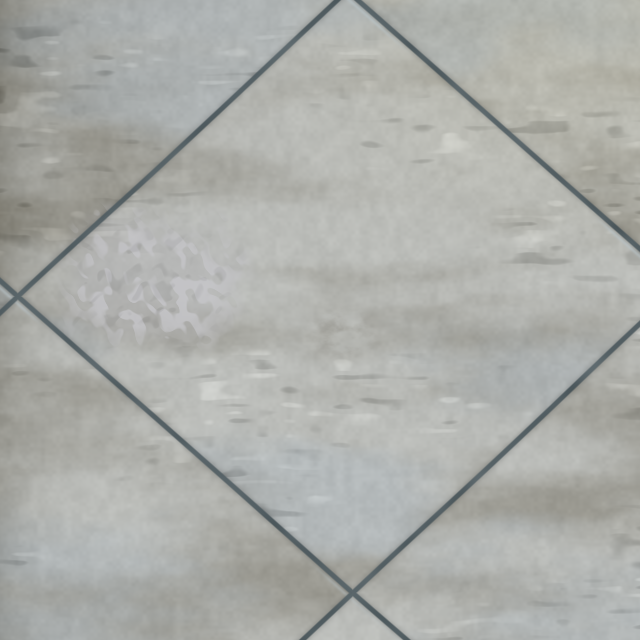
A WebGL 2 fragment shader for this texture:

```glsl
#version 300 es
precision highp float;
uniform vec2 u_resolution;
out vec4 fragColor;

#define CORNER vec2(0.029, 0.536)
#define EDGE_DOWN vec2(0.523, -0.462)
#define EDGE_UP vec2(0.514, 0.479)
#define JOINT_HALF_WIDTH 0.0038
#define JOINT_COLOR vec3(0.31, 0.36, 0.38)
#define RIM_COLOR vec3(0.76, 0.81, 0.83)
#define STONE_LIGHT vec3(0.735, 0.742, 0.728)
#define STONE_SHADE vec3(0.600, 0.595, 0.562)
#define STONE_COOL vec3(0.690, 0.718, 0.733)
#define FLAKE_COLOR vec3(0.785, 0.785, 0.800)
#define FLAKE_CENTER vec2(0.235, 0.560)
#define SMUDGE_CENTER vec2(0.535, 0.478)

float hash(vec2 p) {
    vec3 q = fract(p.xyx * 0.1031);
    q += dot(q, q.yzx + 33.33);
    return fract((q.x + q.y) * q.z);
}

float noise(vec2 p) {
    vec2 i = floor(p), f = fract(p);
    f = f * f * (3.0 - 2.0 * f);
    float low = mix(hash(i), hash(i + vec2(1, 0)), f.x);
    float high = mix(hash(i + vec2(0, 1)), hash(i + vec2(1, 1)), f.x);
    return mix(low, high, f.y);
}

float fbm(vec2 p) {
    float sum = 0.0, weight = 0.5;
    for (int octave = 0; octave < 5; octave++) {
        sum += weight * noise(p);
        p = mat2(2.0, 0.12, -0.12, 2.0) * p + 17.3;
        weight *= 0.5;
    }
    return sum / 0.97;
}

// Pale stone with horizontal veins, shifted for each tile
vec3 stone(vec2 p, vec2 tile) {
    vec2 q = p + 20.0 + 9.0 * vec2(hash(tile + 40.0), hash(tile + 71.0));
    q.y += 0.025 * (fbm(q * 5.0) - 0.5);
    float veins = fbm(q * vec2(3.5, 13.0));
    float clouds = fbm(q * vec2(2.5, 4.5) + 60.0);
    float tone = smoothstep(0.22, 0.62, 0.6 * veins + 0.4 * clouds);
    vec3 color = mix(STONE_SHADE, STONE_LIGHT, tone);
    color = mix(color, STONE_COOL, 0.65 * smoothstep(0.45, 0.68, fbm(q * vec2(2.0, 5.0) + 95.0)));

    // Short pale and dark scuffs along the veins
    float area = smoothstep(0.48, 0.68, fbm(q * vec2(4.0, 8.0) + 130.0));
    float scuff = noise(q * vec2(24.0, 85.0));
    color += 0.07 * area * smoothstep(0.72, 0.95, scuff);
    color -= 0.09 * area * smoothstep(0.26, 0.05, scuff);

    // Fine mottling
    color += 0.035 * (noise(q * vec2(75.0, 55.0)) - 0.5);
    return color + 0.022 * (noise(q * 170.0) - 0.5);
}

// Flaked patch with a ragged border
vec3 addFlakes(vec3 color, vec2 p) {
    vec2 d = (p - FLAKE_CENTER) / vec2(0.17, 0.135);
    float border = length(d) + 0.7 * (fbm(p * 13.0) - 0.5);
    float patchMask = 1.0 - smoothstep(0.55, 1.1, border);
    vec2 q = mat2(0.8, -0.6, 0.6, 0.8) * p + 0.012 * noise(p * 45.0);
    float flakes = smoothstep(0.5, 0.72, noise(q * vec2(95.0, 58.0) + 8.0));
    float pits = smoothstep(0.38, 0.12, noise(q * vec2(70.0, 90.0) + 33.0));
    color = mix(color, vec3(0.705, 0.705, 0.715), 0.45 * patchMask);
    color = mix(color, FLAKE_COLOR, 0.75 * patchMask * flakes);
    return color - 0.045 * patchMask * pits;
}

void main() {
    vec2 p = gl_FragCoord.xy / u_resolution;
    float pixel = 1.0 / min(u_resolution.x, u_resolution.y);

    // Skewed lattice of diamond tiles
    vec2 bent = p + 0.003 * (vec2(noise(p * 4.0), noise(p * 4.0 + 9.0)) - 0.5);
    vec2 cell = inverse(mat2(EDGE_DOWN, EDGE_UP)) * (bent - CORNER);
    float area = abs(EDGE_DOWN.x * EDGE_UP.y - EDGE_DOWN.y * EDGE_UP.x);
    vec2 offset = (cell - round(cell)) * area / vec2(length(EDGE_UP), length(EDGE_DOWN));
    float joint = min(abs(offset.x), abs(offset.y));

    vec3 color = addFlakes(stone(p, floor(cell)), p);

    // Brown smudge near the middle
    vec2 s = (p - SMUDGE_CENTER) / vec2(0.055, 0.035);
    float smudge = exp(-dot(s, s)) * smoothstep(0.3, 0.65, fbm(p * vec2(22.0, 30.0)));
    color -= smudge * vec3(0.12, 0.13, 0.14);

    // Warm upper right, dim left side and upper corner
    color -= vec3(0.0, 0.008, 0.035) * smoothstep(0.5, 1.0, p.y) * smoothstep(0.3, 0.9, p.x);
    float dim = 0.11 * exp(-p.x / 0.05) + 0.10 * exp(-p.x / 0.2) * smoothstep(0.4, 1.0, p.y);
    color -= dim * vec3(0.95, 1.0, 1.08);

    // Pale rim beside the joints, soft shadow, then the dark core
    float rimWear = smoothstep(0.3, 0.7, noise(p * 9.0 + 50.0));
    float rim = exp(-pow((offset.y + 0.0085) / 0.003, 2.0));
    color = mix(color, RIM_COLOR, 0.5 * rim * rimWear);
    color *= 1.0 - 0.16 * exp(-pow(joint / 0.007, 2.0));
    float soft = max(pixel, 0.0016);
    float core = 1.0 - smoothstep(JOINT_HALF_WIDTH - soft, JOINT_HALF_WIDTH + soft, joint);
    vec3 jointColor = JOINT_COLOR + 0.09 * (noise(p * 28.0) - 0.5);
    color = mix(color, jointColor, 0.92 * core);

    fragColor = vec4(clamp(color, 0.0, 1.0), 1.0);
}
```
